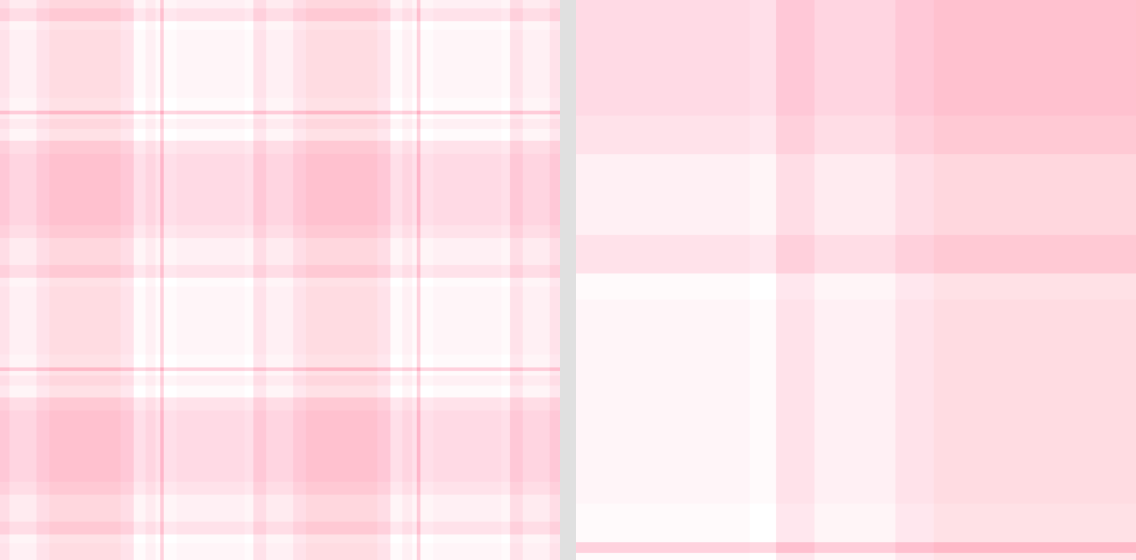
Left, the full canvas; right, a detail of the centre.
Reproduce this pattern procedurally as a WebGL 2 fragment shader.

```glsl
#version 300 es
precision highp float;
// Soft pink gingham plaid: one band sequence crossed with itself and blended evenly.

#define REPEATS 2.182
#define ORIGIN vec2(-0.0059, 0.0456)
#define WHITE vec3(1.0, 1.0, 1.0)
#define PALE vec3(1.0, 0.96, 0.972)
#define BLUSH vec3(1.0, 0.922, 0.94)
#define SOFT_PINK vec3(1.0, 0.815, 0.863)
#define WARP_ROSE vec3(1.0, 0.765, 0.80)
#define WEFT_ROSE vec3(1.0, 0.75, 0.825)
#define LINE_PINK vec3(1.0, 0.68, 0.76)

uniform vec2 u_resolution;
out vec4 fragColor;

// Coverage of the band from start to end, wrapping at the repeat
float band(float t, float start, float end, float blur) {
    float center = 0.5 * (start + end);
    float halfWidth = 0.5 * (end - start);
    float offset = abs(fract(t - center + 0.5) - 0.5);
    return clamp(0.5 + (halfWidth - offset) / blur, 0.0, 1.0);
}

// Colour of the threads along one axis, t in repeats
vec3 threads(float t, vec3 rose, float blur) {
    vec3 dye = WHITE;
    // Border stripe and pale gap
    dye = mix(dye, BLUSH, band(t, 0.025, 0.180, blur));
    dye = mix(dye, SOFT_PINK, band(t, 0.0, 0.050, blur));
    // Wide rose block with softer margins
    dye = mix(dye, SOFT_PINK, band(t, 0.155, 0.534, blur));
    dye = mix(dye, rose, band(t, 0.205, 0.483, blur));
    // Faint stripe, hairline and wide pale field
    dye = mix(dye, BLUSH, band(t, 0.580, 0.619, blur));
    dye = mix(dye, LINE_PINK, band(t, 0.637, 0.651, blur));
    dye = mix(dye, PALE, band(t, 0.701, 0.966, blur));
    return dye;
}

void main() {
    float side = min(u_resolution.x, u_resolution.y);
    vec2 p = (gl_FragCoord.xy / side - ORIGIN) * REPEATS;
    float blur = 1.2 * REPEATS / side;

    // Vertical and horizontal threads share the surface equally
    vec3 warp = threads(p.x, WARP_ROSE, blur);
    vec3 weft = threads(p.y, WEFT_ROSE, blur);
    fragColor = vec4(0.5 * (warp + weft), 1.0);
}
```
